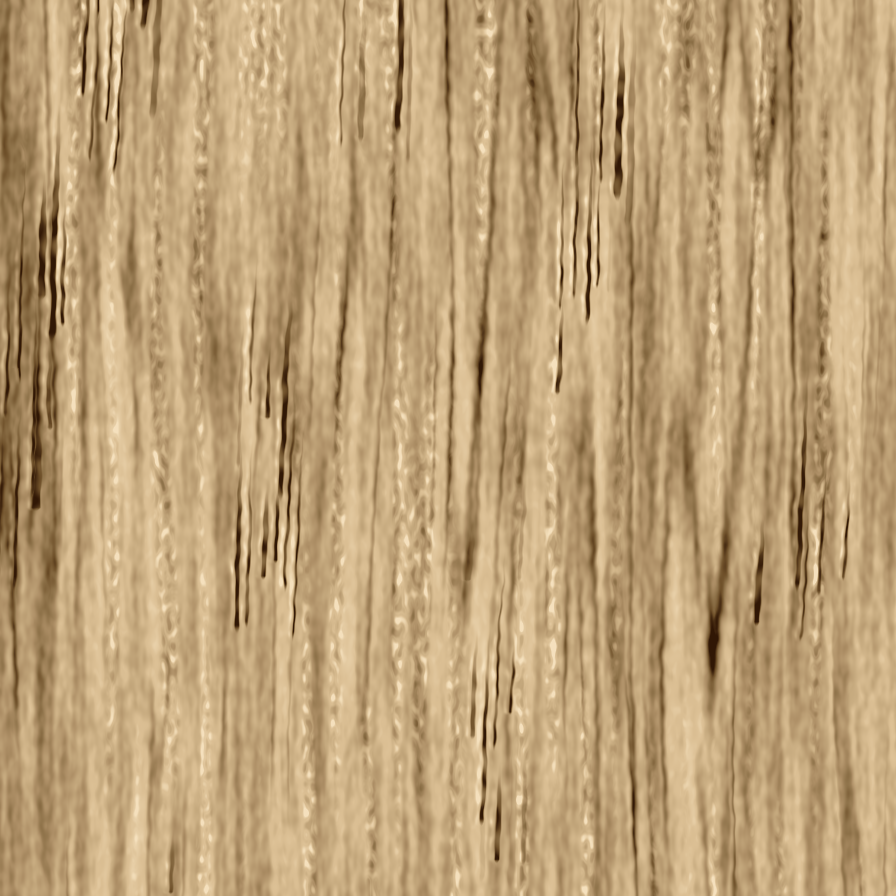
Reproduce this texture procedurally as a Shadertoy shader.

```glsl
// Pale oak wood: vertical fibres, dark open pores in slanted bands, bright flecks.

const vec2 PORE_CELL = vec2(0.0145, 0.17);
const float PORE_SOFTNESS = 0.0012;
const float BAND_SPACING = 0.3;

vec2 hash2(vec2 p) {
    vec3 q = fract(p.xyx * vec3(0.1031, 0.1030, 0.0973));
    q += dot(q, q.yzx + 33.33);
    return fract((q.xx + q.yz) * q.zy);
}

float cornerSlope(vec2 corner, vec2 offset) {
    float angle = 6.2832 * hash2(corner + 71.0).x;
    return dot(vec2(cos(angle), sin(angle)), offset);
}

// Gradient noise, roughly -1 to 1
float gradientNoise(vec2 p) {
    vec2 i = floor(p), f = fract(p);
    vec2 u = f * f * f * (f * (f * 6.0 - 15.0) + 10.0);
    vec2 e = vec2(1.0, 0.0);
    float low = mix(cornerSlope(i, f), cornerSlope(i + e, f - e), u.x);
    float high = mix(cornerSlope(i + e.yx, f - e.yx), cornerSlope(i + 1.0, f - 1.0), u.x);
    return 1.4 * mix(low, high, u.y);
}

// Noise with steep sides, for streaks with defined edges
float crispNoise(vec2 p) {
    float n = gradientNoise(p);
    return 1.4 * n / (0.4 + abs(n));
}

// Thin dark seams along the zero line of a stretched noise, lit on one side
float seams(vec2 p, vec2 scale, float width) {
    float n = gradientNoise(p * scale);
    float strength = smoothstep(-0.15, 0.4, gradientNoise(p * scale * vec2(0.5, 1.3) + 19.0));
    float dark = 1.0 - smoothstep(0.0, width, abs(n));
    float lit = 1.0 - smoothstep(0.0, width, abs(n - 1.6 * width));
    return strength * (dark - 0.5 * lit);
}

// One pore: blunt at the bottom, tapering upwards; x = hollow, y = lit left lip
vec2 pore(vec2 d, float halfWidth, float halfLength) {
    float v = d.y / halfLength;
    float taper = smoothstep(-1.0, -0.9, v) * (1.0 - smoothstep(-0.1, 1.0, v));
    float w = halfWidth * (0.35 + 0.65 * taper);
    float hollow = 1.0 - smoothstep(w - PORE_SOFTNESS, w + PORE_SOFTNESS, abs(d.x));
    float lip = (d.x + w + 0.0034) / 0.0022;
    return taper * vec2(hollow, exp(-lip * lip));
}

// Chance of pores: leaning bands broken up by noise
float poreBand(vec2 p) {
    float across = (p.x - 0.17 * p.y - 0.22) / BAND_SPACING;
    float away = abs(fract(across + 0.5) - 0.5) * BAND_SPACING;
    return 0.38 - 9.0 * away + 0.8 * gradientNoise(p * vec2(9.0, 2.5) + 5.3);
}

vec2 poreLayer(vec2 p) {
    vec2 home = floor(p / PORE_CELL);
    vec2 result = vec2(0.0);
    for (int j = -1; j <= 1; j++) {
        for (int i = -1; i <= 1; i++) {
            vec2 id = home + vec2(i, j);
            vec2 place = hash2(id + 40.0);
            vec2 size = hash2(id + 87.0);
            vec2 center = (id + 0.15 + 0.7 * place) * PORE_CELL;
            float present = smoothstep(0.18, 0.32, poreBand(center) + 0.3 * (size.x - 0.5));
            float halfLength = mix(0.035, 0.15, size.y);
            float halfWidth = mix(0.0013, 0.0042, place.x * place.x);
            result = max(result, present * pore(p - center, halfWidth, halfLength));
        }
    }
    return result;
}

// Tone 0 is the deepest pore brown, tone 6 the brightest fleck
vec3 woodColor(float tone) {
    vec3 ramp[7] = vec3[7](
        vec3(0.19, 0.09, 0.02), vec3(0.43, 0.31, 0.16), vec3(0.56, 0.45, 0.29),
        vec3(0.68, 0.56, 0.40), vec3(0.77, 0.66, 0.49), vec3(0.86, 0.75, 0.58),
        vec3(0.96, 0.88, 0.74));
    vec3 color = ramp[0];
    for (int i = 1; i < 7; i++) {
        color = mix(color, ramp[i], clamp(tone - float(i - 1), 0.0, 1.0));
    }
    return color;
}

void mainImage(out vec4 fragColor, in vec2 fragCoord) {
    vec2 uv = fragCoord / iResolution.y;

    // Waviness of the fibres, from slow bends to ragged edges
    vec2 p = uv;
    p.x += 0.007 * gradientNoise(uv * vec2(5.0, 2.2));
    p.x += 0.0014 * gradientNoise(uv * vec2(30.0, 18.0));
    p.x += 0.0016 * gradientNoise(uv * vec2(80.0, 50.0) + 7.0);

    // Fibre streaks from broad to fine
    float tone = 4.0;
    tone += 0.9 * gradientNoise(p * vec2(5.0, 0.7) + 3.0);
    tone += 0.85 * crispNoise(p * vec2(20.0, 1.1) + 11.0);
    tone += 0.85 * crispNoise(p * vec2(50.0, 2.6) + 27.0);
    tone += 1.15 * gradientNoise(p * vec2(105.0, 9.0) + 43.0);
    tone += 0.75 * gradientNoise(uv * vec2(135.0, 55.0) + 61.0);
    tone -= 2.0 * seams(p + 2.0, vec2(17.0, 0.8), 0.11);
    tone -= 1.6 * seams(p + 7.0, vec2(36.0, 1.9), 0.2);

    // Shaded growth line at the left edge
    tone -= 1.3 * (1.0 - smoothstep(0.03, 0.075, p.x));

    // Keep plain fibres from washing out
    tone = min(tone, 4.9 + 0.3 * (tone - 4.9));

    // Bright flecks and their shadows strung along narrow rows
    float speckle = gradientNoise(uv * vec2(140.0, 70.0) + 9.0);
    float fleckRows = smoothstep(0.1, 0.5, gradientNoise(p * vec2(42.0, 1.4) + 33.0));
    tone += 1.5 * (0.15 + fleckRows) * smoothstep(0.05, 0.7, speckle);
    tone -= 1.2 * fleckRows * smoothstep(0.05, 0.6, -speckle);

    // Open pores with lit lips
    vec2 pores = poreLayer(vec2(p.x - 0.04 * p.y, p.y) + vec2(0.02, 0.0));
    tone += pores.y * (1.0 + 1.3 * speckle);
    float depth = 0.92 + 0.6 * gradientNoise(p * vec2(60.0, 38.0) + 15.0);
    tone = mix(tone, 0.0, pores.x * clamp(depth, 0.0, 1.0));

    fragColor = vec4(woodColor(tone), 1.0);
}
```
